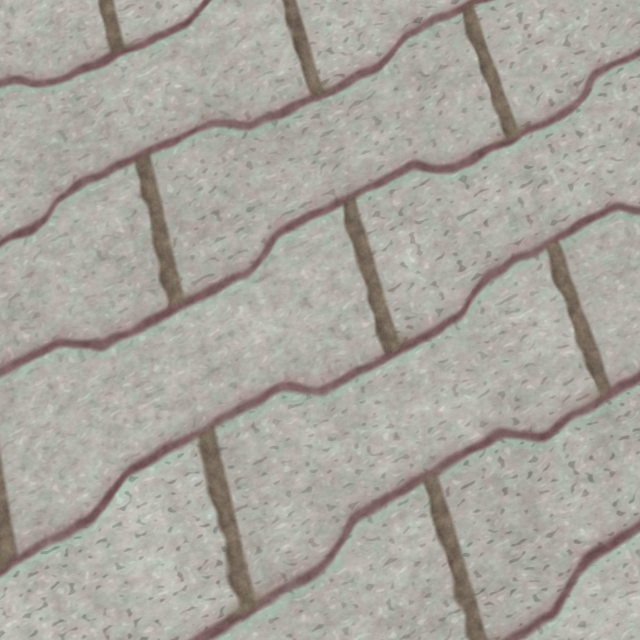
Reproduce this texture procedurally as a Shadertoy shader.

```glsl
// Worn concrete pavers in a tilted running bond, seen in mild perspective.
// An inverse projection gives paving coordinates; stepped row seams and short
// sandy cross joints are drawn there, over stone mottled with gradient noise.

vec2 hash22(vec2 p) {
    vec3 q = fract(p.xyx * vec3(0.1031, 0.1030, 0.0973));
    q += dot(q, q.yzx + 33.33);
    return fract((q.xx + q.yz) * q.zy);
}

float gradientCorner(vec2 cell, vec2 offset) {
    float angle = 6.2832 * hash22(cell).x;
    return dot(vec2(cos(angle), sin(angle)), offset);
}

float gradientNoise(vec2 p) {
    vec2 i = floor(p), f = fract(p);
    vec2 w = f * f * f * (f * (f * 6.0 - 15.0) + 10.0);
    vec2 e = vec2(0, 1);
    return 1.4 * mix(
        mix(gradientCorner(i, f), gradientCorner(i + e.yx, f - e.yx), w.x),
        mix(gradientCorner(i + e.xy, f - e.xy), gradientCorner(i + e.yy, f - e.yy), w.x), w.y);
}

float fbm(vec2 p) {
    float sum = 0.0, amp = 0.55;
    for (int i = 0; i < 4; i++) {
        sum += amp * gradientNoise(p);
        p = mat2(1.6, 1.2, -1.2, 1.6) * p + 17.3;
        amp *= 0.65;
    }
    return sum;
}

// Canvas point to paving: x counts blocks along a row, y counts rows downward
vec2 toPaving(vec2 p) {
    mat3 projection = mat3(0.605, 0.344, 0.100,
                           0.038, -0.239, -0.0441,
                           0.277, 0.520, 1.0);
    vec3 h = inverse(projection) * vec3(p, 1.0);
    return h.xy / h.z + vec2(0.0, 3.075);
}

// Stepped seam profile: +1 around whole blocks, -1 around half blocks
float seamStep(float u) {
    float x = abs(fract(u + 0.5) - 0.5);
    return 1.0 - 2.0 * smoothstep(0.185, 0.315, x);
}

void mainImage(out vec4 fragColor, in vec2 fragCoord) {
    vec2 p = fragCoord / iResolution.xy;
    vec2 wobble = vec2(gradientNoise(p * 24.0), gradientNoise(p * 24.0 + 51.0));
    vec2 uv = toPaving(p + 0.0045 * wobble);

    // Signed distance from the nearest row seam, positive below it
    float seam = floor(uv.y + 0.5);
    float side = 1.0 - 2.0 * mod(seam, 2.0);
    float d = uv.y - seam + 0.08 * side * seamStep(uv.x);
    float row = seam - (d < 0.0 ? 1.0 : 0.0);

    // Cross joints, shifted half a block on alternate rows
    float along = uv.x - 0.5 * mod(row, 2.0);
    float j = fract(along + 0.5) - 0.5;
    vec2 tone = hash22(vec2(floor(along), row) + 40.0);

    // Stone: block tone, broad stains, slanted mottling and fine grit
    vec2 slanted = mat2(0.9, -0.45, 0.45, 0.9) * p * vec2(1.0, 1.15);
    float stain = fbm(p * 7.0 + 3.0);
    float mottle = fbm(slanted * vec2(34.0, 44.0));
    float grit = gradientNoise(p * 115.0);
    float light = 0.72 + 0.35 * (tone.x - 0.5) + 0.55 * stain + 0.65 * mottle + 0.18 * grit;
    vec3 color = mix(vec3(0.61, 0.595, 0.565), vec3(0.735, 0.735, 0.705), clamp(light, -0.3, 1.25));
    float tint = gradientNoise(p * 38.0 + 9.0);
    color += vec3(0.025, -0.015, -0.005) * tint;

    // Dark pits and pale chips
    float pits = gradientNoise(slanted * vec2(62.0, 82.0) + 23.0);
    color -= 0.11 * smoothstep(0.3, 0.65, pits) * (0.4 + tone.y);
    color += 0.06 * smoothstep(0.35, 0.7, -pits);

    // Grime gathered at the block edges, heavier right of the joints
    float edgeDirt = exp(-abs(d) * 13.0) + 0.8 * exp(-abs(j) * 24.0) * step(0.0, j);
    color -= vec3(0.075, 0.085, 0.085) * edgeDirt * smoothstep(-0.35, 0.5, stain + 0.7 * mottle);

    // Cool fringe below each seam, rosy fringe above it
    float below = smoothstep(0.02, 0.05, d) * (1.0 - smoothstep(0.06, 0.13, d));
    float above = smoothstep(0.14, 0.03, -d) * step(d, 0.0);
    color += vec3(-0.025, 0.035, 0.01) * below;
    color += vec3(-0.025, -0.065, -0.055) * above;

    // Sandy cross joints with a shaded left wall
    float sand = fbm(p * 46.0 + 70.0);
    vec3 sandColor = mix(vec3(0.39, 0.34, 0.30), vec3(0.54, 0.48, 0.41), 0.45 + 0.9 * sand);
    sandColor -= 0.05 * smoothstep(0.005, -0.018, j);
    float jointHalf = 0.021 + 0.005 * wobble.x;
    float joint = 1.0 - smoothstep(jointHalf - 0.007, jointHalf + 0.007, abs(j));
    color = mix(color, sandColor, 0.93 * joint);

    // Narrow mauve row seams, partly filled in places
    float seamHalf = 0.031 + 0.010 * gradientNoise(p * 17.0 + 31.0);
    float line = 1.0 - smoothstep(seamHalf - 0.022, seamHalf + 0.022, abs(d));
    vec3 seamColor = mix(vec3(0.39, 0.29, 0.295), vec3(0.52, 0.40, 0.40), 0.4 + 0.8 * sand);
    color = mix(color, seamColor, line * clamp(0.9 + 0.4 * stain, 0.6, 1.0));

    // Mossy soil where a joint runs down into a seam
    float moss = exp(-pow(abs(j) / 0.042, 2.0) - pow((d + 0.03) / 0.06, 2.0)) * step(d, 0.1);
    color = mix(color, vec3(0.47, 0.45, 0.36) + 0.1 * sand, 0.65 * moss * smoothstep(0.1, 0.7, tone.y));

    fragColor = vec4(clamp(color, 0.0, 1.0), 1.0);
}
```
